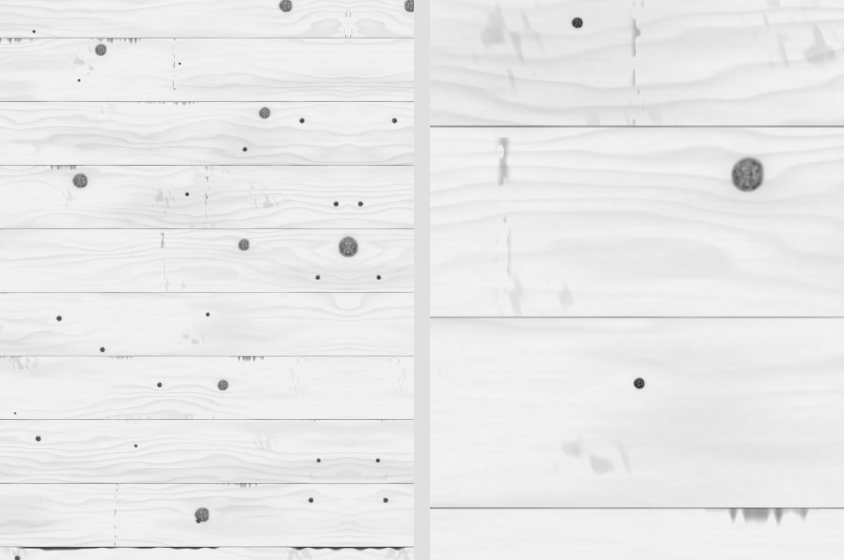
Left: the whole. Right: its middle third, enlarged.
A WebGL 1 fragment shader for this texture:

```glsl
precision highp float;
// Whitewashed pine boards: stacked horizontal planks with thin dark seams.
// Grain is the contour lines of a noise field that bends around the knots;
// the boards are book-matched about a vertical axis near the right side.

uniform vec2 u_resolution;

// Lengths are fractions of the canvas height.
#define PLANK_HEIGHT 0.1136
#define FIRST_SEAM 0.0234
#define MIRROR_X 0.622
#define SEAM_HALF_WIDTH 0.0006
#define GRAIN_DENSITY 62.0
#define GRAIN_CONTRAST 0.05
#define KNOTS_PER_PLANK 3
#define WOOD_COLOR vec3(0.944)
#define KNOT_COLOR vec3(0.50)
#define PIN_COLOR vec3(0.28)
#define SEAM_COLOR vec3(0.36)
#define STAIN_COLOR vec3(0.20)

float hash(vec2 p) {
  vec3 q = fract(p.xyx * 0.1031);
  q += dot(q, q.yzx + 33.33);
  return fract((q.x + q.y) * q.z);
}

float noise(vec2 p) {
  vec2 cell = floor(p), f = fract(p);
  f = f * f * (3.0 - 2.0 * f);
  return mix(mix(hash(cell), hash(cell + vec2(1.0, 0.0)), f.x),
             mix(hash(cell + vec2(0.0, 1.0)), hash(cell + vec2(1.0)), f.x), f.y);
}

float fbm(vec2 p) {
  return 0.57 * noise(p) + 0.29 * noise(p * 2.03 + 7.1) + 0.14 * noise(p * 4.1 + 3.7);
}

// Centre (xy) and radius (z) of a knot: index 0 is the main one, the rest are pins.
vec3 knotAt(float row, float index) {
  vec2 seed = vec2(row * 3.0 + 11.0, index * 5.0 + 2.0);
  float along = hash(seed), across = hash(seed + 40.0), size = hash(seed + 80.0);
  vec3 knot = vec3(along * MIRROR_X, (0.08 + 0.84 * across) * PLANK_HEIGHT,
                   mix(0.0016, 0.0044, size));
  if (index < 0.5) {
    float spread = fract(0.58 + 0.53 * row);
    knot.x = spread * MIRROR_X;
    knot.y = (0.47 + 0.36 * across) * PLANK_HEIGHT;
    knot.z = spread < 0.2 ? 0.0045 : mix(0.0085, 0.013, size);
  } else if (index < 1.5 && mod(row, 9.0) == 4.0) {
    knot = vec3(MIRROR_X, 0.72 * PLANK_HEIGHT, 0.0175);  // knot on the mirror axis
  }
  return knot;
}

void main() {
  float px = 1.0 / u_resolution.y;
  vec2 p = gl_FragCoord.xy * px;
  p.x = MIRROR_X - abs(p.x - MIRROR_X);
  float rows = (p.y - FIRST_SEAM) / PLANK_HEIGHT;
  float row = floor(rows);
  vec2 q = vec2(p.x, (rows - row) * PLANK_HEIGHT);

  // Knots: bend the grain field and gather the knot cover and colour.
  float field = q.y, cover = 0.0, halo = 0.0;
  vec3 knotColor = KNOT_COLOR;
  for (int i = 0; i < KNOTS_PER_PLANK; i++) {
    vec3 knot = knotAt(row, float(i));
    vec2 d = q - knot.xy;
    float radius = knot.z;
    float bulge = exp(-dot(d * d, vec2(0.06, 0.16)) / (radius * radius));
    field += bulge * (1.3 * radius - 0.8 * d.y);
    float r = length(d) * (0.92 + 0.16 * noise(d / radius * 1.3 + row * 9.0));
    float t = r / radius;
    float softness = px + 0.1 * radius;
    float mask = 1.0 - smoothstep(radius - softness, radius + softness, r);
    float rings = 0.05 * sin(t * 12.0 + 4.0 * noise(d / radius * 2.0));
    float flecks = 0.24 * (noise(d / radius * 5.0 + 30.0) - 0.5);
    float rim = 0.1 * smoothstep(0.65, 1.0, t);
    vec3 tint = mix(PIN_COLOR, KNOT_COLOR, smoothstep(0.003, 0.009, radius));
    knotColor = mix(knotColor, tint + rings + flecks - rim, mask);
    cover = max(cover, mask);
    halo = max(halo, exp(-2.6 * max(t - 1.0, 0.0)));
  }

  // Grain: thin, broken late-wood lines with a faint ramp on one side.
  float seed = row * 17.3 + 60.0;
  float height = field * GRAIN_DENSITY + 5.5 * fbm(q * vec2(4.5, 15.0) + seed)
               + 0.3 * noise(q * vec2(36.0, 150.0) + seed);
  float ring = fract(height);
  float ramp = smoothstep(0.1, 0.82, ring);
  float line = (0.4 * ramp + 0.6 * ramp * ramp * ramp * ramp)
             * (1.0 - smoothstep(0.82, 1.0, ring));
  float strength = 0.1 + 0.9 * smoothstep(0.25, 0.8, noise(q * vec2(4.5, 26.0) + seed + 5.0));
  float fibre = noise(p * vec2(32.0, 420.0) + 9.0) - 0.5;
  float speckle = noise(p * vec2(300.0, 380.0)) - 0.5;
  float cloud = fbm(q * vec2(5.0, 26.0) + seed + 31.0);
  vec3 color = WOOD_COLOR - GRAIN_CONTRAST * line * strength - 0.014 * fibre - 0.01 * speckle;
  color -= 0.04 * smoothstep(0.48, 0.8, cloud) + 0.045 * halo;

  // Rare scuffs and one or two dashed saw marks.
  float scuff = smoothstep(0.78, 0.95, noise(p * vec2(12.0, 18.0) + seed));
  vec2 slant = vec2(p.x + 0.3 * p.y, p.y) * vec2(210.0, 90.0);
  color -= 0.08 * scuff * smoothstep(0.5, 0.85, noise(slant));
  float sawX = MIRROR_X * hash(vec2(row + 20.0, 9.0));
  float saw = exp(-pow((p.x - sawX) / 0.003, 2.0)) * step(0.75, hash(vec2(row + 5.0, 31.0)));
  color -= 0.2 * saw * smoothstep(0.55, 0.85, noise(p * vec2(340.0, 170.0)));

  color = mix(color, knotColor, cover);

  // Seams: every joint has its own darkness, uneven along its length.
  float joint = floor(rows + 0.5);
  float seamDistance = min(q.y, PLANK_HEIGHT - q.y);
  float seam = clamp((SEAM_HALF_WIDTH - seamDistance) / px + 0.5, 0.0, 1.0);
  float darkness = mix(0.35, 1.0, hash(vec2(joint + 3.0, 14.0)));
  darkness *= 0.5 + 0.5 * noise(vec2(p.x * 30.0, joint * 8.0 + 50.0));
  color -= 0.015 * exp(-seamDistance / 0.003);
  color = mix(color, SEAM_COLOR, seam * darkness);

  // Stains bleed down from the joints in fine streaks; the lowest one is chipped.
  float below = PLANK_HEIGHT - q.y;
  float chipped = 1.0 - step(0.5, joint);
  float patches = noise(vec2(p.x * 9.0 + 4.0, joint * 7.0 + 20.0));
  patches = smoothstep(mix(0.78, 0.42, chipped), mix(0.95, 0.62, chipped), patches);
  float streak = noise(vec2(p.x * mix(260.0, 60.0, chipped), joint + 70.0));
  float depth = patches * streak * mix(0.012, 0.008, chipped);
  float stain = patches * (1.0 - smoothstep(depth * 0.3, depth + px, below));
  color = mix(color, STAIN_COLOR, stain * mix(0.5 * streak, 0.9, chipped));

  gl_FragColor = vec4(clamp(color, 0.0, 1.0), 1.0);
}
```
